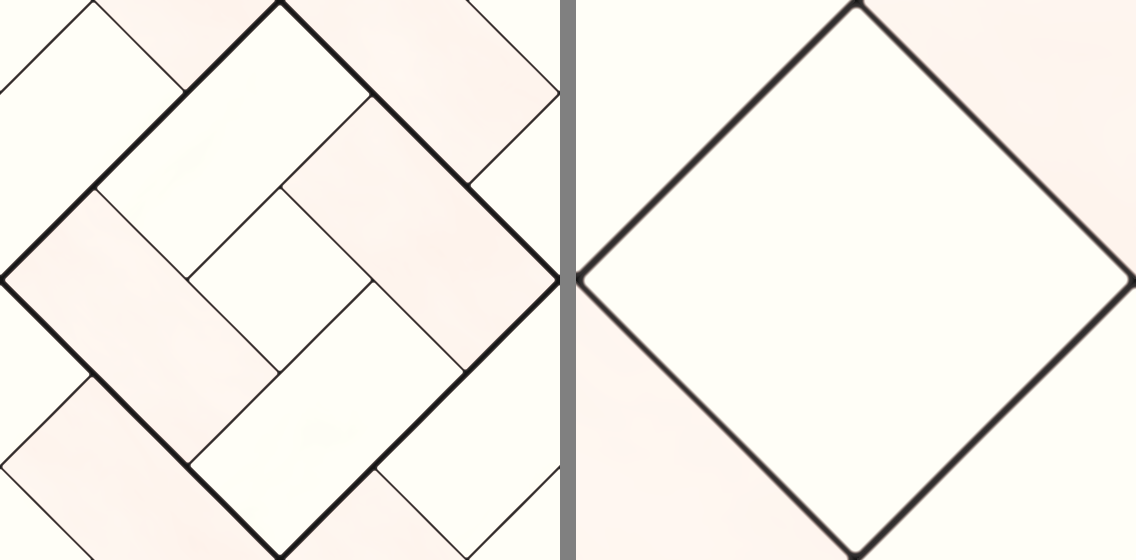
Left, the full canvas; right, a detail of the centre.
This pattern is drawn by a WebGL 2 fragment shader. Its source:

```glsl
#version 300 es
precision highp float;

#define THICK_LINE 0.0106
#define RISING_LINE 0.0043
#define FALLING_LINE 0.0034
#define CORNER_RADIUS 0.0045
#define EDGE_SOFTNESS 0.0013
#define LINE_WOBBLE 0.0002
#define WHITE_TILE vec3(1.0, 0.998, 0.969)
#define BLUSH_TILE vec3(0.997, 0.962, 0.936)
#define INK_EDGE vec3(0.20, 0.19, 0.19)
#define INK_CORE vec3(0.08, 0.08, 0.08)
#define WARM_FRINGE vec3(0.0, 0.045, 0.05)

uniform vec2 u_resolution;
out vec4 fragColor;

// Canvas length to lattice length: three units per diamond side
const float LATTICE_SCALE = 3.0 * sqrt(2.0);

// Layered, warped sines, roughly -1 to 1
float clouds(vec2 q) {
    float sum = 0.0;
    float amplitude = 0.5;
    for (int i = 0; i < 5; i++) {
        q = mat2(0.8, 0.6, -0.6, 0.8) * q * 1.7 + 1.3;
        q += 0.5 * sin(q.yx * 1.1 + float(i));
        sum += amplitude * sin(q.x + sin(q.y));
        amplitude *= 0.62;
    }
    return sum;
}

float roundedBox(vec2 p, vec2 low, vec2 high, float radius) {
    vec2 q = abs(p - 0.5 * (low + high)) - 0.5 * (high - low) + radius;
    return length(max(q, 0.0)) + min(max(q.x, q.y), 0.0) - radius;
}

void main() {
    vec2 uv = gl_FragCoord.xy / u_resolution;

    // Diagonal lattice of diamonds; parity separates the two per repeat
    vec2 diagonal = vec2(uv.x + uv.y - 0.5, uv.x - uv.y + 0.5);
    vec2 cell = floor(diagonal);
    float parity = mod(cell.x + cell.y, 2.0);
    vec2 local = 3.0 * fract(diagonal) - 1.5;

    // Turn the frame until the point falls in the pinwheel arm; 4 is the centre
    int arm = 0;
    for (; arm < 4; arm++) {
        vec2 offset = abs(local - vec2(0.5, -1.0));
        if (offset.x <= 1.0 && offset.y <= 0.5) break;
        local = vec2(local.y, -local.x);
    }
    bool isCentre = arm == 4;
    bool isBlush = arm % 2 == 1;

    // Tile bounds, inset by half a line width on each side
    vec2 thinGap = 0.5 * LATTICE_SCALE * vec2(FALLING_LINE, RISING_LINE);
    if (isBlush) thinGap = thinGap.yx;
    float thickGap = 0.5 * LATTICE_SCALE * THICK_LINE;
    vec2 low = vec2(-0.5) + thinGap;
    vec2 high = vec2(0.5) - thinGap;
    if (!isCentre) {
        low.y = -1.5 + thickGap;
        high = vec2(1.5 - thickGap, -0.5 - thinGap.y);
    }

    // Tile outline with a slight hand-drawn wobble
    float edge = roundedBox(local, low, high, CORNER_RADIUS * LATTICE_SCALE) / LATTICE_SCALE;
    vec2 seed = vec2(3.7 * float(arm) + 8.3 * parity, 5.1 * parity - 2.3 * float(arm));
    edge += LINE_WOBBLE * sin(9.0 * local.x + seed.x) * sin(7.0 * local.y + seed.y);

    // Faint marbling, stretched along the tile
    float broad = clouds(local * vec2(0.7, 1.8) + seed);
    float fine = clouds(local * vec2(3.0, 6.0) - seed);
    float marbling = 0.7 * broad + 0.3 * fine;
    vec3 color = WHITE_TILE - vec3(0.003, 0.005, 0.010) * smoothstep(0.2, 1.0, marbling);
    if (isBlush) color = BLUSH_TILE + vec3(0.003, 0.012, 0.014) * marbling;

    // Ink lines, darker toward the core of the thick ones, with a warm fringe
    float softness = max(EDGE_SOFTNESS, 0.75 / min(u_resolution.x, u_resolution.y));
    vec3 ink = mix(INK_EDGE, INK_CORE, smoothstep(0.0012, 0.0046, edge));
    float coverage = smoothstep(-softness, softness, edge);
    color = mix(color, ink, coverage);
    color -= WARM_FRINGE * 4.0 * coverage * (1.0 - coverage);
    fragColor = vec4(color, 1.0);
}
```
